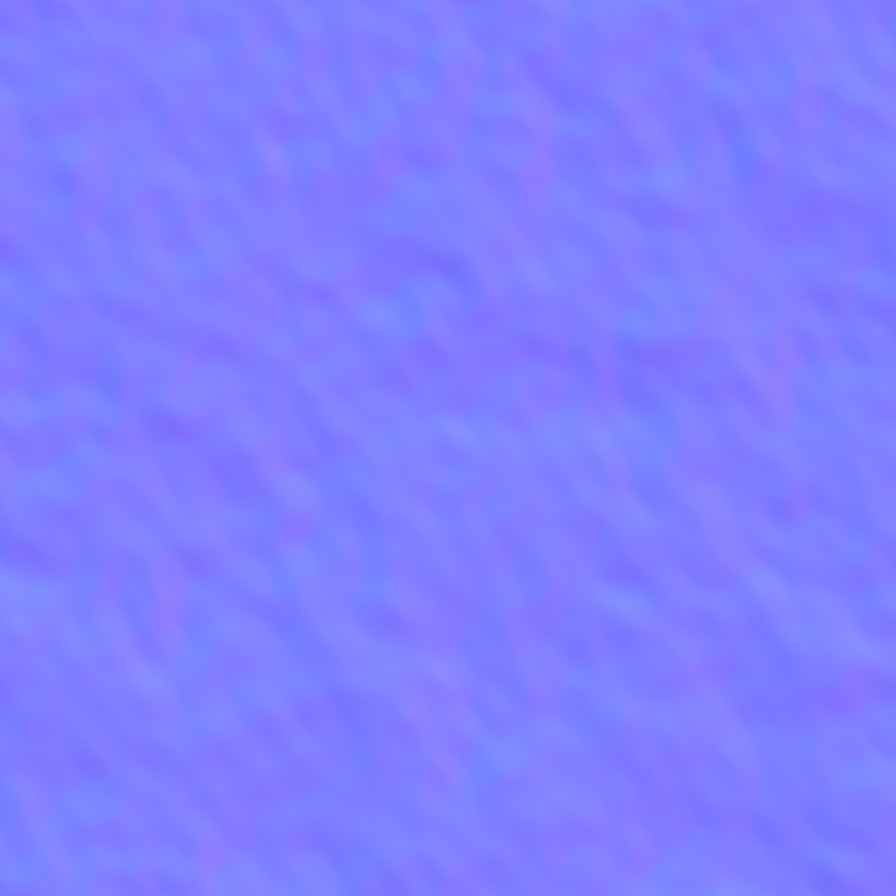
Write a WebGL 1 fragment shader that draws this texture map.

```glsl
precision highp float;

uniform vec2 u_resolution;

vec2 hashGradient(vec2 cell) {
  vec2 k = vec2(dot(cell, vec2(127.1, 311.7)), dot(cell, vec2(269.5, 183.3)));
  return 2.0 * fract(sin(k) * 43758.5453) - 1.0;
}

float gradientNoise(vec2 p) {
  vec2 cell = floor(p);
  vec2 f = p - cell;
  vec2 w = f * f * f * (f * (f * 6.0 - 15.0) + 10.0);
  float a = dot(hashGradient(cell), f);
  float b = dot(hashGradient(cell + vec2(1.0, 0.0)), f - vec2(1.0, 0.0));
  float c = dot(hashGradient(cell + vec2(0.0, 1.0)), f - vec2(0.0, 1.0));
  float d = dot(hashGradient(cell + 1.0), f - 1.0);
  return mix(mix(a, b, w.x), mix(c, d, w.x), w.y);
}

// Soft bumps, slightly stretched along the falling diagonal
float surfaceHeight(vec2 uv) {
  float height = 0.0;
  float frequency = 5.5;
  float steepness = 0.018;
  float angle = -0.75;
  for (int i = 0; i < 3; i++) {
    vec2 along = vec2(cos(angle), sin(angle));
    vec2 across = vec2(-along.y, along.x);
    vec2 p = vec2(dot(uv, along) * 0.87, dot(uv, across) * 1.08);
    height += steepness / frequency * gradientNoise(p * frequency + 17.3 * float(i));
    frequency *= 2.0;
    steepness *= 1.2;
    angle -= 0.12;
  }
  return height;
}

void main() {
  vec2 uv = gl_FragCoord.xy / u_resolution;

  // Slope by central differences
  vec2 e = vec2(0.004, 0.0);
  vec2 slope = vec2(surfaceHeight(uv + e.xy) - surfaceHeight(uv - e.xy),
                    surfaceHeight(uv + e.yx) - surfaceHeight(uv - e.yx)) / (2.0 * e.x);

  // Pack the unit normal into colour
  vec2 tilt = 2.0 * slope * vec2(0.95, 1.15) + vec2(0.006, -0.002);
  vec3 normal = vec3(tilt, sqrt(max(0.0, 1.0 - dot(tilt, tilt))));
  gl_FragColor = vec4(0.5 + 0.5 * normal, 1.0);
}
```
